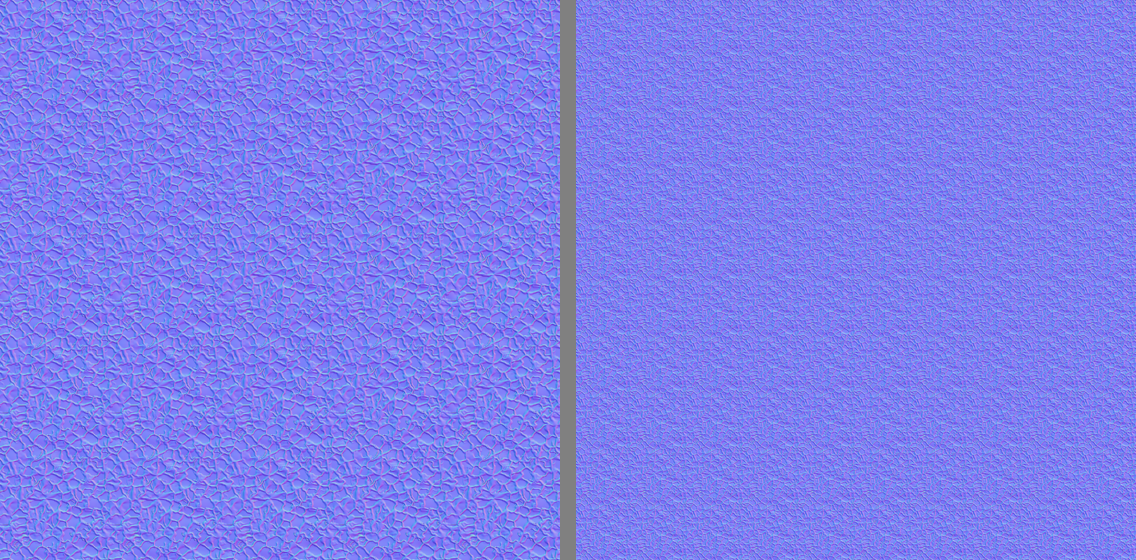
Left: one tile. Right: repeated 2 by 2.
A Shadertoy shader for this texture map:

```glsl
// Seamless tangent-space normal map of a rough, crinkled plaster surface.
// A wrapped height field (warped Voronoi ridges, patches of small wrinkles and
// soft swells) is differentiated; averaged unit normals get a slight top light.

const float TILES = 5.0;             // whole repeats across the canvas
const vec2 CELLS = vec2(10.0, 11.0); // ridge cells per tile
const vec2 WRINKLES = vec2(18.0, 20.0);
const vec2 WOBBLE = vec2(28.0, 30.0);
const float RELIEF = 0.008;          // ridge height in tile units
const float SLOPE_STEP = 0.004;      // distance between compared heights
const float SAMPLE_GAP = 0.007;      // distance between averaged normals
const vec3 TOP_LIGHT = vec3(0.2, 0.0, 0.15); // tint added to upward slopes
const vec3 SHADE = vec3(0.005, 0.0, 0.025);  // overall darkening

// Two random values in 0..1 for a lattice point that wraps at period
vec2 hash2(vec2 cell, vec2 period, uint seed) {
    uvec2 v = uvec2(mod(cell, period)) + uvec2(seed, seed * 7u);
    v = v * 1664525u + 1013904223u;
    v.x += v.y * 1664525u;
    v.y += v.x * 1664525u;
    v ^= v >> 16u;
    v.x += v.y * 1664525u;
    v.y += v.x * 1664525u;
    v ^= v >> 16u;
    return vec2(v & 65535u) / 65535.0;
}

// Smooth wrapped noise, two channels in -1..1
vec2 noise2(vec2 p, vec2 period, uint seed) {
    p *= period;
    vec2 i = floor(p);
    vec2 f = fract(p);
    f = f * f * f * (f * (f * 6.0 - 15.0) + 10.0);
    vec2 low = mix(hash2(i, period, seed), hash2(i + vec2(1, 0), period, seed), f.x);
    vec2 high = mix(hash2(i + vec2(0, 1), period, seed), hash2(i + vec2(1, 1), period, seed), f.x);
    return mix(low, high, f.y) * 2.0 - 1.0;
}

// Gap between the two nearest cell points: zero on a cell border
float borderGap(vec2 p, vec2 period, uint seed) {
    p *= period;
    vec2 i = floor(p);
    vec2 f = fract(p);
    float nearest = 8.0;
    float second = 8.0;
    for (int y = -1; y <= 1; y++) {
        for (int x = -1; x <= 1; x++) {
            vec2 o = vec2(x, y);
            float d = length(o + hash2(i + o, period, seed) - f);
            second = min(second, max(nearest, d));
            nearest = min(nearest, d);
        }
    }
    return second - nearest;
}

// Rounded ridge that falls from 1 to 0 over the given width
float ridge(float gap, float width) {
    return 1.0 - smoothstep(0.0, width, gap);
}

// Surface height over one wrapping tile
float height(vec2 p) {
    vec2 swell = noise2(p, vec2(9.0, 10.0), 71u);
    vec2 bent = p + 0.014 * noise2(p, WOBBLE, 13u) + 0.012 * swell;
    float border = ridge(borderGap(bent, CELLS, 5u), 0.30);
    float wrinkle = ridge(abs(noise2(bent, WRINKLES, 37u).x), 0.32);
    wrinkle *= smoothstep(-0.5, 0.3, swell.y);
    float relief = max(border, 0.75 * wrinkle) + 0.8 * swell.x;
    return RELIEF * relief;
}

// Unit normal from forward differences
vec3 surfaceNormal(vec2 p, float stepSize) {
    float h = height(p);
    float dx = height(p + vec2(stepSize, 0.0)) - h;
    float dy = height(p + vec2(0.0, stepSize)) - h;
    return normalize(vec3(-dx, -dy, stepSize));
}

void mainImage(out vec4 fragColor, in vec2 fragCoord) {
    vec2 p = fragCoord / iResolution.xy * TILES;

    // Average a 2 by 2 group of normals
    vec3 normal = vec3(0.0);
    for (int k = 0; k < 4; k++) {
        vec2 corner = vec2(k & 1, k >> 1) - 0.5;
        normal += 0.25 * surfaceNormal(p + corner * SAMPLE_GAP, SLOPE_STEP);
    }

    // Encode -1..1 directions as colour, then light and shade them
    vec3 colour = normal * 0.5 + 0.5;
    colour += TOP_LIGHT * (colour.g - 0.5) - SHADE;
    fragColor = vec4(colour, 1.0);
}
```
